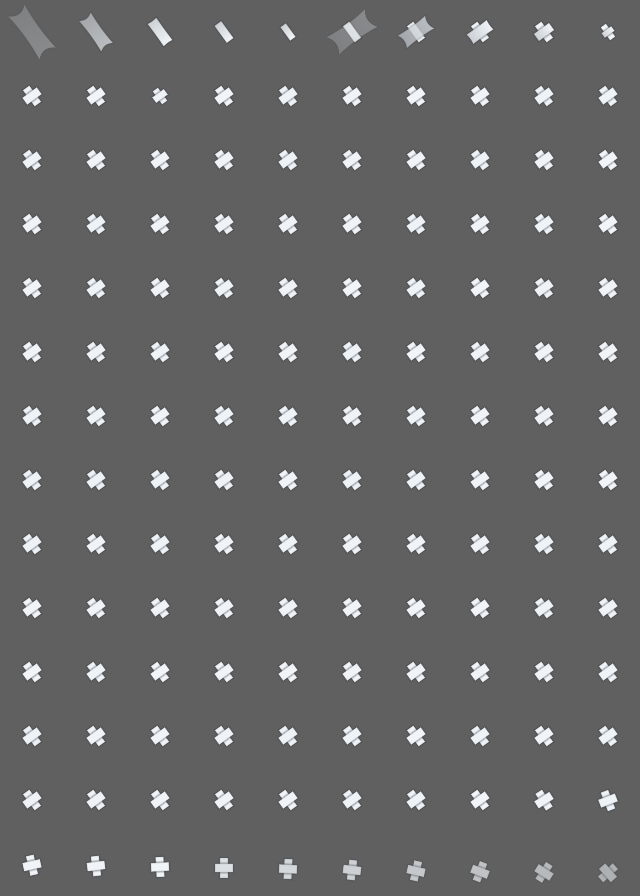
A Shadertoy shader for this pattern:

```glsl
// Grid of 10 by 14 small crossed strips on grey, read as frames from the top left:
// each strip shrinks into place, the pair rests, then turns, sinks and fades.
// Strips are box distances with pinched sides; every pose is a formula of the frame.

const vec3 GREY = vec3(0.378, 0.378, 0.38);

mat2 rotation(float a) {
    return mat2(cos(a), -sin(a), sin(a), cos(a));
}

float hash(float n) {
    return fract(sin(n * 12.99) * 4375.5);
}

// Box whose sides curve inward by the fraction "pinch"
float stripDistance(vec2 p, vec2 halfSize, float pinch) {
    vec2 along = min(abs(p.yx) / halfSize.yx, 1.0);
    vec2 q = abs(p) - halfSize * (1.0 - pinch * (1.0 - along * along));
    return length(max(q, 0.0)) + min(max(q.x, q.y), 0.0) - 0.006;
}

// Size multiplier of a strip, by frames since it appeared
float entryScale(float age) {
    return age < 4.5 ? 0.4 + 2.3 * exp(-0.42 * age) : 1.0;
}

void paintStrip(inout vec3 color, vec2 p, vec2 halfSize, float age, float pixel, vec3 tint) {
    float scale = entryScale(age);
    float entering = step(age, 4.5);
    float pinch = 0.16 * smoothstep(1.0, 2.3, scale);
    float d = stripDistance(p, halfSize * scale, pinch);
    float opacity = clamp(0.3 + 0.35 * age, 0.0, 1.0);

    // Thin dark rim, then the pale body with a soft gradient while it enters
    float rim = 1.0 - smoothstep(0.0, 0.025 + pixel, d);
    color = mix(color, vec3(0.25, 0.26, 0.29), rim * 0.4 * opacity);
    float slope = clamp(p.x / (halfSize.x * scale), -1.0, 1.0);
    vec3 body = tint * (1.0 - entering * (0.07 - 0.07 * slope));
    body *= 1.0 - 0.12 * smoothstep(-0.018, 0.0, d);
    color = mix(color, body, opacity * smoothstep(0.5, -0.5, d / pixel));
}

void mainImage(out vec4 fragColor, in vec2 fragCoord) {
    float pixel = 10.0 / iResolution.x;
    vec2 grid = vec2(fragCoord.x, iResolution.y - fragCoord.y) * pixel;
    vec2 cell = floor(grid);
    vec2 p = (grid - cell - 0.5) * vec2(1.0, -1.0);
    float frame = cell.x + 10.0 * cell.y;

    // Exit: slow turn through level, with a drop and a fade
    float exitStep = frame - 133.0;
    float degreesUp = min(36.0, -3.0 * exitStep - 0.14 * exitStep * exitStep * exitStep);
    p.y += 0.14 * smoothstep(-6.0, 7.0, exitStep);
    float fade = exitStep < 0.0 ? 1.0 : 0.87 - 0.053 * exitStep;

    // Two frames dip in size as each strip lands
    float dip = frame == 9.0 || frame == 12.0 ? 0.8 : 1.0;
    p = rotation(radians(degreesUp)) * p / dip;
    pixel /= dip;

    vec3 tint = vec3(0.95, 0.96, 0.97) - vec3(0.02, 0.01, 0.0) * hash(frame);
    vec3 color = GREY;
    paintStrip(color, vec2(-p.y, p.x), vec2(0.15, 0.056), frame, pixel, tint);
    if (frame > 4.5)
        paintStrip(color, p, vec2(0.134, 0.06), frame - 5.0, pixel, tint);

    fragColor = vec4(mix(GREY, color, fade), 1.0);
}
```
